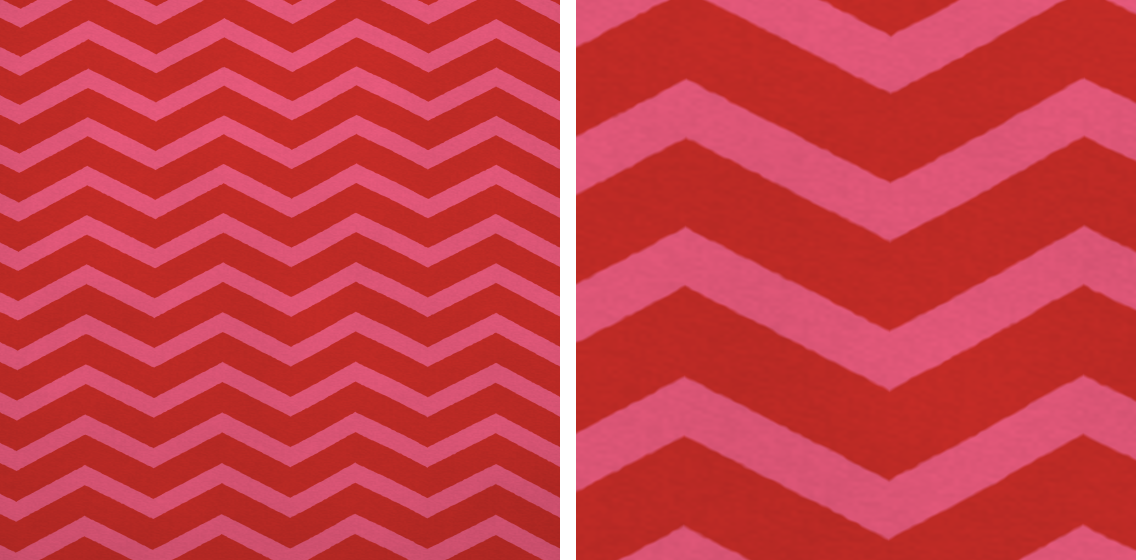
Left, the full canvas; right, a detail of the centre.
A Shadertoy shader for this pattern:

```glsl
const vec3  RED        = vec3(0.738, 0.163, 0.145);
const vec3  PINK       = vec3(0.862, 0.332, 0.460);
const float ZIG_PERIOD = 0.2438;  // width of one chevron
const float ZIG_START  = 0.0326;  // first valley from the left
const float ZIG_HEIGHT = 0.0625;  // peak to valley
const float ROW_PITCH  = 0.0859;  // row spacing at the top
const float ROW_START  = 0.0354;  // first peak below the top
const float ROW_GROWTH = 0.00286; // rows widen toward the bottom
const float BAND_RATIO = 0.395;   // pink share of a row
const float EDGE_SOFT  = 0.0014;
const float EDGE_FRAY  = 0.0012;
const float LEAN       = 0.0095;  // sideways lean at the left side
const float PINCH      = 0.0065;  // local sideways pull of the cloth
const float SAG        = 0.0234;
const float GRAIN      = 0.065;
const float MOTTLE     = 0.035;

float hash(vec2 p) {
    return fract(sin(dot(p, vec2(127.1, 311.7))) * 43758.5453);
}

float noise(vec2 p) {
    vec2 i = floor(p), f = fract(p);
    f = f * f * (3.0 - 2.0 * f);
    return mix(mix(hash(i), hash(i + vec2(1, 0)), f.x),
               mix(hash(i + vec2(0, 1)), hash(i + vec2(1, 1)), f.x), f.y);
}

// Stretch of the cloth, p measured from the top left
vec2 warpCloth(vec2 p) {
    float pull = (p.x - 0.635) / 0.05;
    float bend = p.x - 0.58;
    return p + vec2(LEAN * (p.y - 0.5) * (1.0 - p.x) + PINCH * exp(-pull * pull),
                    0.0033 - SAG * bend * bend);
}

// Signed vertical distance to the nearest pink band, negative inside
float chevronDistance(vec2 p) {
    float zig = 2.0 * abs(fract((p.x - ZIG_START) / ZIG_PERIOD) - 0.5);
    float row = (p.y - ROW_START - ZIG_HEIGHT * zig) / ROW_PITCH;
    row -= ROW_GROWTH * row * row;
    float fromCentre = abs(fract(row - 0.5 * BAND_RATIO + 0.5) - 0.5);
    return (fromCentre - 0.5 * BAND_RATIO) * ROW_PITCH;
}

// Fine knit stitches with slightly slanted fibres
float knitGrain(vec2 p) {
    float stitches = noise(p * vec2(300.0, 420.0));
    float fibres = noise(vec2(p.x + 0.4 * p.y, p.y - 0.3 * p.x) * vec2(110.0, 380.0));
    return 0.6 * stitches + 0.4 * fibres - 0.5;
}

void mainImage(out vec4 fragColor, in vec2 fragCoord) {
    vec2 p = fragCoord / iResolution.y;
    p.y = 1.0 - p.y;

    // Printed zigzag bands
    float fray = EDGE_FRAY * (noise(p * 240.0) - 0.5);
    float dist = chevronDistance(warpCloth(p)) + fray;
    float soft = max(EDGE_SOFT, 0.7 / iResolution.y);
    vec3 color = mix(PINK, RED, smoothstep(-soft, soft, dist));

    // Uneven dye, knit texture and light falling off downward
    float mottle = noise(p * 9.0) + 0.5 * noise(p * 31.0) - 0.75;
    vec2 offCentre = p - vec2(0.5, 0.35);
    float light = 1.045 - 0.06 * p.y - 0.09 * dot(offCentre, offCentre);
    color *= light + MOTTLE * mottle + GRAIN * knitGrain(p);

    fragColor = vec4(color, 1.0);
}
```
